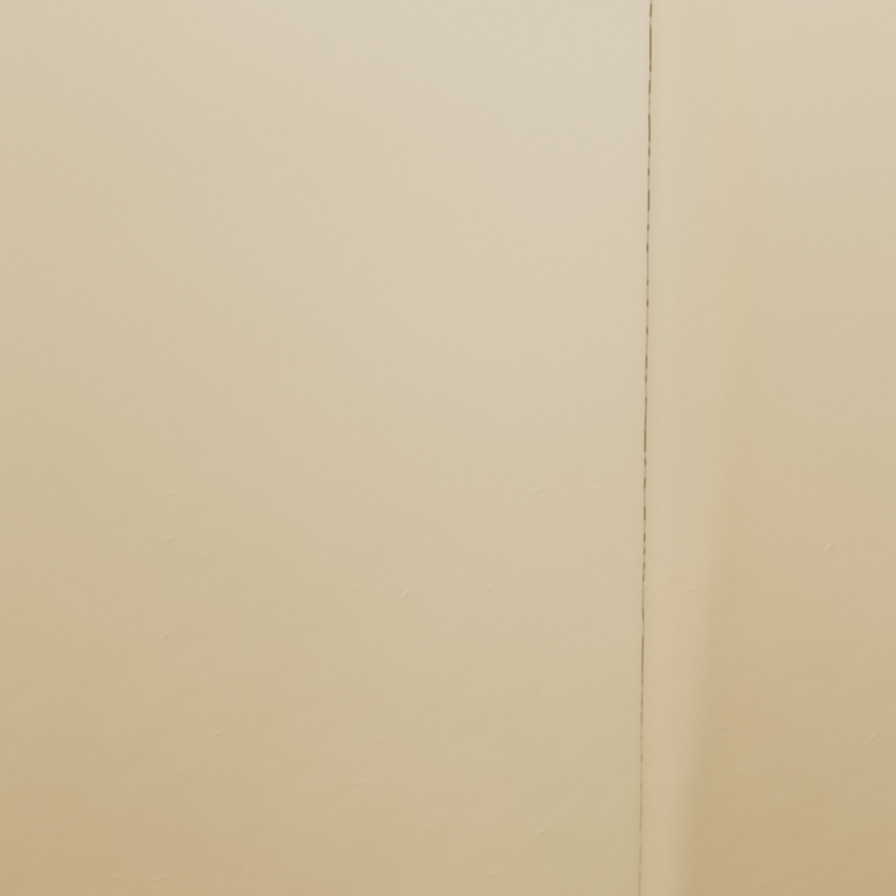
This texture is drawn by a WebGL 1 fragment shader. Its source:

```glsl
precision highp float;
// Pale cream wall panels lit from above, with a thin broken vertical seam and
// a soft rounded fold to its right. Tone is a smooth height gradient tinted
// by broad stains; value noise adds faint slanted mottling and tiny scuffs.

#define LIGHT_COLOR vec3(0.850, 0.808, 0.728)
#define MID_COLOR vec3(0.814, 0.750, 0.628)
#define DARK_COLOR vec3(0.755, 0.668, 0.510)
#define SEAM_COLOR vec3(0.600, 0.520, 0.380)
#define SEAM_TOP 0.7265
#define SEAM_BOTTOM 0.7140
#define SEAM_WIDTH 0.0013
#define FOLD_TOP 0.820
#define FOLD_BOTTOM 0.758
#define GRAIN 0.008
#define SCUFF_CELLS 19.0

uniform vec2 u_resolution;

float hash(vec2 p) {
  return fract(sin(dot(p, vec2(127.1, 311.7))) * 43758.5453);
}

float noise(vec2 p) {
  vec2 i = floor(p), f = fract(p);
  f = f * f * (3.0 - 2.0 * f);
  return mix(mix(hash(i), hash(i + vec2(1.0, 0.0)), f.x),
             mix(hash(i + vec2(0.0, 1.0)), hash(i + vec2(1.0, 1.0)), f.x), f.y);
}

float fbm(vec2 p) {
  float sum = 0.0, amp = 0.5;
  for (int i = 0; i < 4; i++) {
    sum += amp * (noise(p) - 0.5);
    p = p * 2.03 + 7.3;
    amp *= 0.5;
  }
  return sum;
}

// Soft elliptical stain, one at its center
float blob(vec2 p, vec2 center, vec2 radius) {
  vec2 d = (p - center) / radius;
  return exp(-dot(d, d));
}

// Soft vertical band around zero
float band(float x, float width) {
  return exp(-x * x / (width * width));
}

vec3 toneRamp(float t) {
  vec3 low = mix(DARK_COLOR, MID_COLOR, clamp(t * 2.0, 0.0, 1.0));
  return mix(low, LIGHT_COLOR, clamp(t * 2.0 - 1.0, 0.0, 1.0));
}

// Sparse short strokes, one per occupied cell
float scuffs(vec2 p) {
  vec2 q = p * SCUFF_CELLS;
  vec2 cell = floor(q);
  float present = step(0.87, hash(cell + 3.7));
  float angle = mix(-0.3, 0.9, hash(cell + 9.1));
  vec2 center = 0.35 + 0.3 * vec2(hash(cell + 1.3), hash(cell + 5.9));
  vec2 d = fract(q) - center;
  d = vec2(cos(angle) * d.x + sin(angle) * d.y,
           cos(angle) * d.y - sin(angle) * d.x);
  float ridge = band(d.y - 0.03, 0.035) - band(d.y + 0.03, 0.035);
  return present * band(d.x, 0.12) * ridge;
}

void main() {
  vec2 uv = gl_FragCoord.xy / u_resolution;
  float pixel = 1.0 / u_resolution.x;
  float seamX = mix(SEAM_BOTTOM, SEAM_TOP, uv.y) + 0.001 * (noise(vec2(uv.y * 40.0, 2.0)) - 0.5);
  float foldX = mix(FOLD_BOTTOM, FOLD_TOP, smoothstep(-0.1, 0.75, uv.y));
  float fromSeam = uv.x - seamX;
  float right = smoothstep(-0.002, 0.004, fromSeam);
  float pastFold = smoothstep(-0.022, 0.022, uv.x - foldX);

  // Height gradient, dimmer toward the left and the lower right
  float leftTone = 0.09 + 0.76 * uv.y + 0.20 * smoothstep(0.0, 0.65, uv.x);
  leftTone -= 0.08 * blob(uv, vec2(0.0, 0.95), vec2(0.20, 0.30));
  leftTone += 0.05 * blob(uv, vec2(0.55, 0.62), vec2(0.20, 0.20));
  float stripTone = 0.31 + 0.55 * uv.y;
  float outerTone = 0.05 + 0.86 * uv.y;
  float tone = mix(leftTone, mix(stripTone, outerTone, pastFold), right);

  // Broad mottling, then slanted paint texture that grows toward the floor
  tone += 0.09 * fbm(uv * vec2(4.0, 6.0));
  vec2 slanted = vec2(0.85 * uv.x + 0.53 * uv.y, 0.85 * uv.y - 0.53 * uv.x);
  tone += 0.09 * fbm(slanted * vec2(24.0, 60.0)) * (1.0 - smoothstep(0.1, 0.75, uv.y));
  vec3 color = toneRamp(tone);

  // Warm and cool stains
  color += vec3(0.010, -0.002, -0.002) * blob(uv, vec2(0.87, 0.33), vec2(0.11, 0.13));
  color += vec3(0.006, -0.005, -0.002) * blob(uv, vec2(0.15, 0.02), vec2(0.30, 0.08));
  color += vec3(-0.006, 0.000, -0.006) * blob(uv, vec2(0.66, 0.05), vec2(0.08, 0.18));
  color += vec3(0.006, 0.000, -0.014) * blob(uv, vec2(0.82, 0.85), vec2(0.035, 0.50));
  color += vec3(0.010, -0.004, 0.002) * blob(uv, vec2(0.745, 0.12), vec2(0.020, 0.18));

  // Fold highlight and the shading beside the seam
  color += 0.010 * band(fromSeam - 0.020, 0.014);
  color -= 0.008 * band(uv.x - foldX - 0.014, 0.020) * (1.0 - uv.y);
  color -= vec3(0.020, 0.022, 0.030) * exp(-abs(fromSeam) / 0.006);

  // Grain and scuffs
  color += GRAIN * (noise(uv * vec2(200.0, 260.0)) - 0.5);
  color += 0.018 * scuffs(uv) * (1.0 - smoothstep(0.40, 0.60, uv.y));

  // Soft broken seam line, fading toward the bottom
  float halfWidth = SEAM_WIDTH + pixel;
  float line = 1.0 - smoothstep(0.0, halfWidth, abs(fromSeam));
  float wear = mix(0.35, 1.0, smoothstep(0.2, 0.7, noise(vec2(uv.y * 130.0, 8.0))));
  float fade = mix(0.30, 0.95, smoothstep(0.0, 0.45, uv.y));
  color = mix(color, SEAM_COLOR, line * wear * fade);

  gl_FragColor = vec4(clamp(color, 0.0, 1.0), 1.0);
}
```
